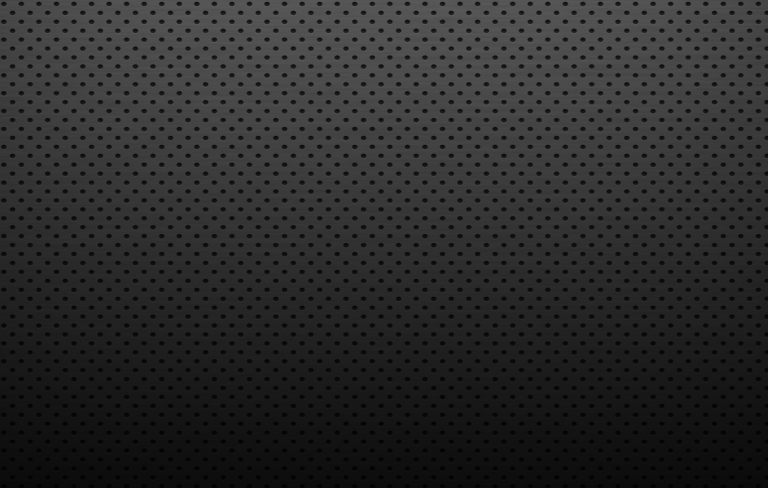
Reproduce this texture procedurally as a Shadertoy shader.

```glsl
// Dark brushed metal sheet, perforated by staggered rows of small oval holes.
// A vertical light falloff with dim sides shades the sheet; stretched value noise
// gives the brushing, and each hole has a faint lit lower lip.

const vec2 HOLE_PITCH = vec2(0.03596, 0.01831);  // column and row spacing, canvas height = 1
const vec2 FIRST_HOLE = vec2(0.0078, 0.0082);    // from the upper left corner
const vec2 HOLE_RADII = vec2(0.0056, 0.0045);
const float LIP_DROP = 0.0021;

float hash(vec2 p) {
    vec3 q = fract(vec3(p.xyx) * 0.1031);
    q += dot(q, q.yzx + 33.33);
    return fract((q.x + q.y) * q.z);
}

float valueNoise(vec2 p) {
    vec2 i = floor(p), f = fract(p);
    f = f * f * (3.0 - 2.0 * f);
    return mix(mix(hash(i), hash(i + vec2(1, 0)), f.x),
               mix(hash(i + vec2(0, 1)), hash(i + vec2(1, 1)), f.x), f.y);
}

// Offset to the nearest hole centre; alternate rows shift by half a column
vec2 holeOffset(vec2 p) {
    vec2 g = (p - FIRST_HOLE) / HOLE_PITCH;
    float row = floor(g.y + 0.5);
    g.x -= 0.5 * mod(row, 2.0);
    return (g - vec2(floor(g.x + 0.5), row)) * HOLE_PITCH;
}

// Smooth coverage of an ellipse
float ellipse(vec2 p, vec2 radii, float blur) {
    float d = (length(p / radii) - 1.0) * min(radii.x, radii.y);
    return 1.0 - smoothstep(-blur, blur, d);
}

// Light from above, fading downwards and towards the sides
float sheetLight(vec2 uv) {
    float light = mix(0.05, 0.335, mix(uv.y, smoothstep(0.0, 1.0, uv.y), 0.3));
    float side = abs(2.0 * uv.x - 1.0);
    return light * (1.0 - 0.17 * side * side * side);
}

// Horizontal brushing from long and short streaks, centred on zero
float brushing(vec2 p) {
    float longStreaks = valueNoise(p * vec2(9.0, 240.0));
    float shortStreaks = valueNoise(p * vec2(34.0, 330.0) + 17.0);
    return 0.55 * longStreaks + 0.45 * shortStreaks - 0.5;
}

void mainImage(out vec4 fragColor, in vec2 fragCoord) {
    vec2 uv = fragCoord / iResolution.xy;
    vec2 p = vec2(fragCoord.x, iResolution.y - fragCoord.y) / iResolution.y;
    float blur = max(0.75 / iResolution.y, 0.0009);

    // Brushed sheet
    float light = sheetLight(uv);
    float shade = light * (1.0 + 0.12 * brushing(p));

    // Lit lower lip, then the hole, darkest at its upper edge
    vec2 q = holeOffset(p);
    float lip = ellipse(q - vec2(0.0, LIP_DROP), HOLE_RADII, blur);
    shade += lip * (0.012 + 0.08 * light);
    float depth = smoothstep(-HOLE_RADII.y, HOLE_RADII.y, q.y);
    float holeShade = light * mix(0.18, 0.42, depth);
    shade = mix(shade, holeShade, ellipse(q, HOLE_RADII, blur));

    fragColor = vec4(vec3(shade), 1.0);
}
```
